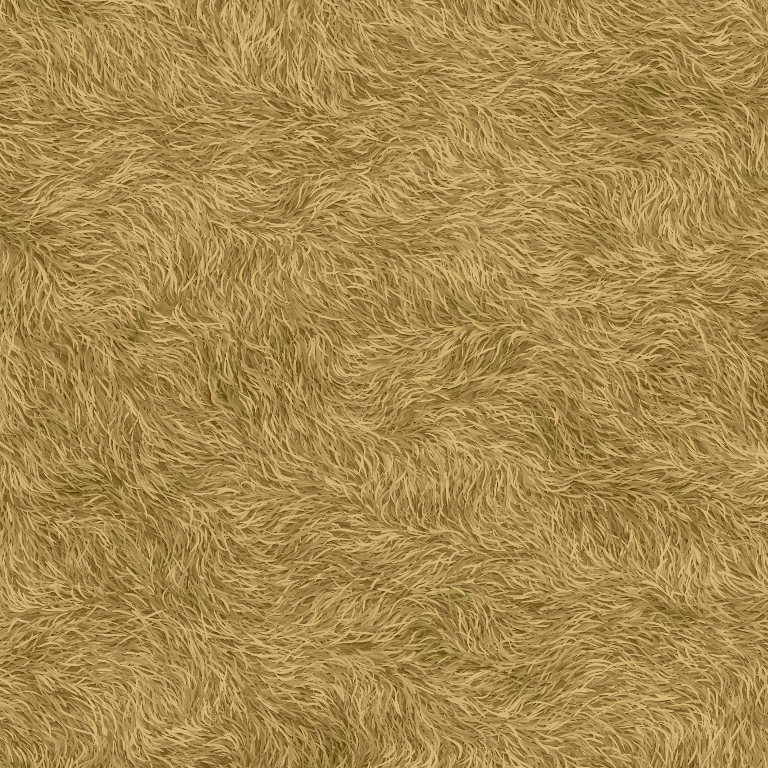
Write a three.js fragment shader that draws this texture.

```glsl
// Matted dry grass: layers of short straw blades combed along a wandering flow.
#define LAYERS 16
#define CELL 0.022
#define BLADE_HALF_WIDTH 0.0018
#define LEAN -0.55
#define SWIRL 2.5
#define BLADE_CONTRAST 0.30
#define PATCH_CONTRAST 0.17
#define SHADOW 0.045
#define STRAW vec3(0.672, 0.553, 0.322)
#define MOSS vec3(0.46, 0.43, 0.14)

varying vec2 vUv;

vec4 hash4(vec2 p) {
  vec4 q = fract(p.xyxy * vec4(0.1031, 0.1030, 0.0973, 0.1099));
  q += dot(q, q.wzxy + 33.33);
  return fract((q.xxyz + q.yzzw) * q.zywx);
}

float hash1(vec2 p) {
  vec3 q = fract(p.xyx * 0.1031);
  q += dot(q, q.yzx + 33.33);
  return fract((q.x + q.y) * q.z);
}

float noise(vec2 p) {
  vec2 i = floor(p);
  vec2 f = fract(p);
  f = f * f * (3.0 - 2.0 * f);
  float low = mix(hash1(i), hash1(i + vec2(1.0, 0.0)), f.x);
  float high = mix(hash1(i + vec2(0.0, 1.0)), hash1(i + 1.0), f.x);
  return mix(low, high, f.y);
}

// Combing direction shared by all blades near a point
float flowAngle(vec2 p) {
  float broad = noise(p * vec2(8.0, 11.0) + 13.0) - 0.5;
  float tuft = noise(p * vec2(18.0, 24.0) + 71.0) - 0.5;
  return LEAN + SWIRL * (broad + 0.55 * tuft);
}

// Light and dark patches, centred on zero
float patchTone(vec2 p) {
  float broad = noise(p * vec2(5.0, 8.0) + 31.0);
  float middle = noise(p * vec2(13.0, 20.0) + 57.0);
  float small = noise(p * vec2(32.0, 44.0) + 93.0);
  return 0.3 * broad + 0.4 * middle + 0.3 * small - 0.5;
}

// Lays one sheet of blades over tone (x) and tint seed (y)
vec2 layBlades(vec2 under, vec2 p, float angle, float layer) {
  float height = layer / float(LAYERS - 1);
  vec2 grid = p / CELL + layer * vec2(0.37, 0.61);
  vec2 home = floor(grid);
  for (int y = -1; y <= 1; y++) {
    for (int x = -1; x <= 1; x++) {
      vec2 cell = home + vec2(float(x), float(y));
      vec2 seed = cell + layer * vec2(61.0, 87.0) + 5.0;
      vec4 h = hash4(seed);
      vec4 k = hash4(seed + 301.0);
      vec2 offset = (grid - cell - h.xy) * CELL;

      // Blade frame with its own tilt and a slight bend
      float a = angle + (h.z - 0.5) * 0.95;
      vec2 dir = vec2(cos(a), sin(a));
      float halfLength = CELL * mix(0.45, 1.0, k.x);
      float along = dot(offset, dir) / halfLength;
      float across = dot(offset, vec2(-dir.y, dir.x));
      across += (k.y - 0.5) * 0.004 * along * along;

      // Tapered body and the soft shade below it
      float taper = 1.0 - along * along;
      float width = BLADE_HALF_WIDTH * mix(0.7, 1.2, k.z) * sqrt(max(taper, 0.0));
      float ends = smoothstep(0.0, 0.2, taper);
      float body = ends * (1.0 - smoothstep(width * 0.35, width + 0.0003, abs(across)));
      float shade = ends * (1.0 - smoothstep(0.0, width * 2.0 + 0.0003, abs(across + 0.0012)));

      float tone = BLADE_CONTRAST * (h.w - 0.5) + mix(-0.06, 0.08, height);
      under.x -= SHADOW * shade;
      under = mix(under, vec2(tone, k.w), body);
    }
  }
  return under;
}

void main() {
  vec2 p = vUv;
  float flow = flowAngle(p);
  float patches = patchTone(p);

  // Dark thatch first, then sheets of blades from bottom to top
  vec2 grass = vec2(-0.13, 0.5);
  for (int i = 0; i < LAYERS; i++) {
    float layer = float(i);
    float stray = noise(p * 15.0 + layer * 17.3) - 0.5;
    grass = layBlades(grass, p, flow + 0.9 * stray, layer);
  }

  // Straw ramp, with warm and pale blades
  float tone = clamp(grass.x + PATCH_CONTRAST * patches, -0.32, 0.17);
  vec3 color = STRAW + tone * vec3(1.0, 1.0, 0.9);
  color += (grass.y - 0.5) * vec3(0.015, 0.0, -0.025);

  // Sparse green shoots in the darker hollows
  float hollow = smoothstep(0.0, -0.2, patches);
  float shoots = smoothstep(0.6, 0.85, noise(p * 27.0 + 143.0)) * smoothstep(0.35, 0.7, grass.y);
  color = mix(color, MOSS + tone * 0.7, 0.5 * hollow * shoots);

  gl_FragColor = vec4(color, 1.0);
}
```
